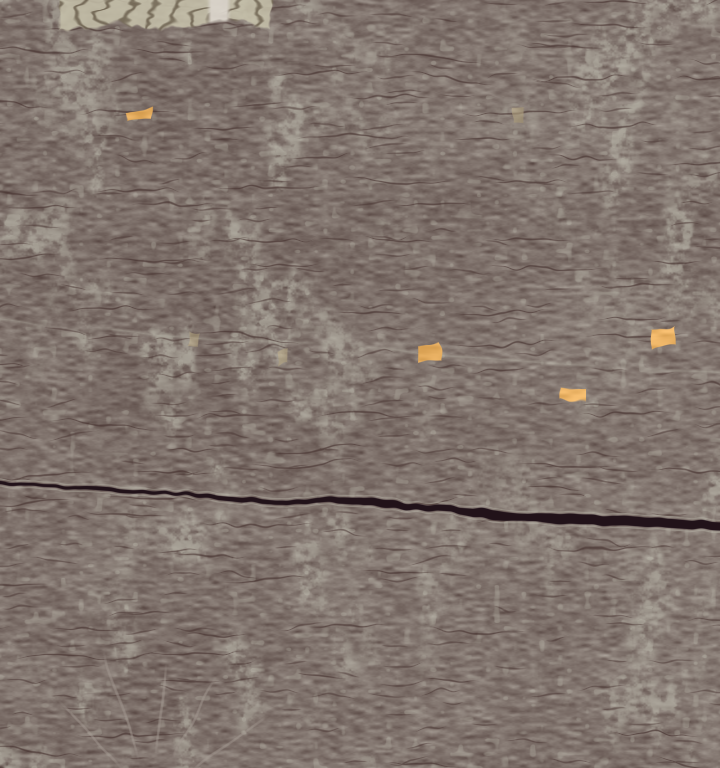
Write a WebGL 2 fragment shader that draws this texture.

```glsl
#version 300 es
precision highp float;
// Weathered brown painted board with fine grain, pale wear, chips and one long split.
uniform vec2 u_resolution;
out vec4 fragColor;

const vec3 DARK_PAINT = vec3(0.41, 0.35, 0.33);
const vec3 LIGHT_PAINT = vec3(0.60, 0.56, 0.53);
const vec3 PALE_WEAR = vec3(0.73, 0.72, 0.67);
const vec3 CRACK_BROWN = vec3(0.27, 0.19, 0.18);
const vec3 SPLIT_BLACK = vec3(0.13, 0.07, 0.10);
const vec3 BARE_WOOD = vec3(0.93, 0.70, 0.38);
const vec3 OLD_WOOD = vec3(0.69, 0.63, 0.50);

float hash(vec2 p) {
    vec3 q = fract(vec3(p.xyx) * 0.1031);
    q += dot(q, q.yzx + 33.33);
    return fract((q.x + q.y) * q.z);
}

float noise(vec2 p) {
    vec2 i = floor(p), f = fract(p);
    f = f * f * (3.0 - 2.0 * f);
    return mix(mix(hash(i), hash(i + vec2(1, 0)), f.x),
               mix(hash(i + vec2(0, 1)), hash(i + vec2(1, 1)), f.x), f.y);
}

float fbm(vec2 p) {
    float sum = 0.0, amp = 0.57;
    for (int i = 0; i < 3; i++) {
        sum += amp * noise(p);
        p = p * 2.03 + 17.3;
        amp *= 0.5;
    }
    return sum;
}

// Coverage of a shape from its signed distance.
float fill(float d, float soft) { return 1.0 - smoothstep(-soft, soft, d); }

// Tapered hairline cracks, at most one in each stretched cell.
float hairlines(vec2 p, vec2 cell, float density, float soft) {
    p.y += 0.018 * (noise(p * vec2(13.0, 9.0)) - 0.5) + 0.007 * noise(p * vec2(55.0, 20.0));
    p.x += cell.x * hash(vec2(floor(p.y / cell.y), 5.0));
    vec2 id = floor(p / cell), q = fract(p / cell) - 0.5;
    float offset = 0.6 * (hash(id + 3.7) - 0.5);
    float taper = 1.0 - abs(q.x) / mix(0.2, 0.5, hash(id + 9.1));
    float d = abs(q.y - offset) * cell.y - 0.0013 * taper;
    return fill(d, soft) * smoothstep(0.0, 0.35, taper) * step(hash(id), density);
}

// Pale wear: upright blotches broken into small flecks.
float wear(vec2 p) {
    float region = smoothstep(0.15, 0.7, noise(p * 3.2 + 4.0) + 0.25 * (p.x - 0.4));
    float blotch = smoothstep(0.46, 0.76, fbm(p * vec2(25.0, 13.0) + 8.0));
    float fleck = smoothstep(0.28, 0.70, fbm(p * vec2(95.0, 100.0)));
    float speck = smoothstep(0.76, 0.94, noise(p * vec2(85.0, 110.0) + 31.0));
    return clamp(blotch * fleck * region + 0.5 * speck, 0.0, 1.0);
}

// Faint scratches spreading upward from one origin.
float scratches(vec2 p, vec2 origin, float soft) {
    float cover = 0.0;
    for (float i = 0.0; i < 5.0; i++) {
        float angle = mix(-0.85, 0.85, i / 4.0) + 0.2 * (hash(vec2(i, 2.0)) - 0.5);
        vec2 q = p - origin, dir = vec2(sin(angle), cos(angle));
        float along = dot(q, dir), reach = 0.13 + 0.09 * hash(vec2(i, 7.0));
        float across = abs(q.x * dir.y - q.y * dir.x + 0.006 * (noise(q * 30.0) - 0.5));
        float ends = smoothstep(0.05, 0.08, along) * (1.0 - smoothstep(reach - 0.03, reach, along));
        cover = max(cover, fill(across - 0.0015, soft) * ends);
    }
    return cover;
}

// Small flaked chips: bright fresh wood or dull old wood.
vec3 addChips(vec3 color, vec2 p, float soft) {
    for (float i = 0.0; i < 7.0; i++) {
        float height = i < 2.0 ? 0.85 : mix(0.465, 0.575, hash(vec2(i, 4.0)));
        vec2 q = p - vec2(0.1 + 0.8 * fract(i * 0.618 + 0.1), height);
        q += 0.007 * (vec2(noise(p * 70.0), noise(p * 70.0 + 40.0)) - 0.5);
        q.y -= 0.25 * q.x * (hash(vec2(i, 6.0)) - 0.3);
        bool fresh = min(mod(i, 3.0), mod(i, 4.0)) < 0.5;
        vec2 halfSize = fresh ? vec2(0.016, mix(0.006, 0.012, hash(vec2(i, 8.0)))) : vec2(0.007, 0.009);
        vec2 edge = abs(q) - halfSize;
        vec3 wood = (fresh ? BARE_WOOD : OLD_WOOD) + 0.15 * (noise(p * vec2(60.0, 190.0)) - 0.5);
        color = mix(color, wood, fill(max(edge.x, edge.y), soft) * (fresh ? 0.95 : 0.65));
    }
    return color;
}

// Peeled strip along the top edge with curling ridges.
vec3 addPeel(vec3 color, vec2 p, float soft) {
    float ragged = 0.03 * (fbm(p * 32.0) - 0.5);
    vec2 edge = abs(p - vec2(0.215, 1.0)) - vec2(0.135, 0.036) + ragged;
    float ridge = abs(sin(p.x * 95.0 + 7.0 * fbm(p * vec2(18.0, 45.0))));
    vec3 peel = mix(vec3(0.47, 0.43, 0.35), vec3(0.78, 0.76, 0.67), smoothstep(0.05, 0.6, ridge));
    peel = mix(peel, vec3(0.90, 0.88, 0.84), fill(abs(p.x - 0.285) - 0.013, 0.004));
    return mix(color, peel, 0.85 * fill(max(edge.x, edge.y), 2.0 * soft));
}

// Long split that widens to the right, with a thin lit rim.
vec3 addSplit(vec3 color, vec2 p, float soft) {
    float bump = 0.007 * smoothstep(0.37, 0.42, p.x) * (1.0 - smoothstep(0.43, 0.56, p.x));
    float wiggle = 0.006 * (noise(vec2(p.x * 17.0, 2.0)) - 0.5) + 0.003 * (noise(vec2(p.x * 70.0, 6.0)) - 0.5);
    float halfWidth = mix(0.0021, 0.0062, smoothstep(0.1, 0.8, p.x)) * (0.75 + 0.5 * noise(vec2(p.x * 22.0, 9.0)));
    float d = abs(p.y - (0.368 - 0.058 * p.x + bump + wiggle)) - halfWidth;
    color = mix(color, PALE_WEAR, 0.45 * fill(abs(d - 0.0025) - 0.0007, soft));
    return mix(color, SPLIT_BLACK, fill(d, soft));
}

void main() {
    vec2 p = gl_FragCoord.xy / u_resolution.y;
    float soft = max(0.0011, 0.8 / u_resolution.y);

    // Paint tone: broad drift, stretched grain and relief lit from above.
    vec2 grainPos = vec2(p.x * 85.0, (p.y + 0.006 * noise(p * 22.0)) * 210.0);
    float relief = noise(grainPos) - noise(grainPos + vec2(0.15, 0.8));
    float tone = 0.43 + 0.9 * (fbm(p * vec2(75.0, 150.0)) - 0.5) + 0.5 * relief
               + 0.4 * (fbm(p * vec2(4.0, 7.0)) - 0.5) + 0.12 * (p.x - 0.45);
    vec3 color = mix(DARK_PAINT, LIGHT_PAINT, tone);
    color = mix(color, PALE_WEAR, 0.65 * wear(p));

    // Faint pale seam, hairline cracks and scratches.
    float seam = abs(p.y - 0.582 + 0.075 * p.x + 0.008 * (noise(p * 14.0) - 0.5));
    color = mix(color, PALE_WEAR, 0.5 * fill(seam - 0.001, 0.003) * smoothstep(0.35, 0.7, noise(p * vec2(11.0, 2.0))));
    float cracks = max(hairlines(p, vec2(0.17, 0.034), 0.6, soft), 0.8 * hairlines(p + 3.1, vec2(0.07, 0.021), 0.4, soft));
    color = mix(color, CRACK_BROWN, 0.62 * cracks);
    color = mix(color, LIGHT_PAINT + 0.04, 0.5 * scratches(p, vec2(0.20, -0.04), soft));

    color = addChips(color, p, soft);
    color = addPeel(color, p, soft);
    color = addSplit(color, p, soft);
    fragColor = vec4(color, 1.0);
}
```
